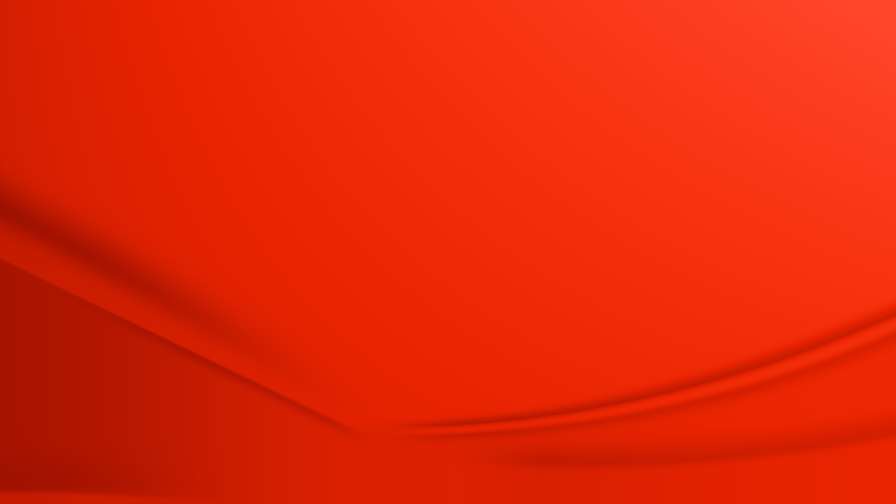
A WebGL 1 fragment shader for this background:

```glsl
precision highp float;
// Smooth red cloth: a diagonal sheen above two folds that meet in a shallow valley.
// Each fold is a parabola; soft bands around it raise or lower a single tone,
// and a four-stop ramp turns that tone into colour.

uniform vec2 u_resolution;

const vec3 DEEP_RED = vec3(0.59, 0.06, 0.0);
const vec3 PURE_RED = vec3(0.91, 0.14, 0.005);
const vec3 LIT_RED = vec3(0.965, 0.19, 0.05);
const vec3 WARM_RED = vec3(1.0, 0.27, 0.16);

// Height of a parabola starting at 'start' with a given slope and bend
float curve(float x, vec2 start, float slope, float bend) {
  float t = x - start.x;
  return start.y + t * (slope + bend * t);
}

// Bell-shaped band with separate widths below and above its centre
float band(float d, float below, float above) {
  float s = d / (d < 0.0 ? below : above);
  return exp(-s * s);
}

vec3 ramp(float tone) {
  vec3 color = mix(DEEP_RED, PURE_RED, clamp(tone / 0.6, 0.0, 1.0));
  color = mix(color, LIT_RED, clamp((tone - 0.6) / 0.17, 0.0, 1.0));
  return mix(color, WARM_RED, clamp((tone - 0.77) / 0.25, 0.0, 1.0));
}

// Broad light growing towards the upper right
float sheen(vec2 p) {
  float height = p.y - 0.5;
  return 0.41 + 0.42 * pow(p.x, 0.7) + 0.38 * p.x * height + 0.06 * height;
}

// Cloth below the folds, deepest at the left
float lowerCloth(vec2 p) {
  float tone = mix(0.13, 0.5, smoothstep(-0.02, 0.42, p.x));
  tone += 0.15 * smoothstep(0.43, 1.0, p.x);

  // Soft crease across the lower right
  float crease = p.y - curve(p.x, vec2(0.56, 0.086), -0.094, 0.51);
  float reach = smoothstep(0.5, 0.62, p.x);
  tone -= 0.20 * reach * band(crease, 0.012, 0.035);
  tone -= 0.05 * reach * smoothstep(0.01, -0.03, crease);

  // Pale hem in the lower left corner
  float hem = p.y - curve(p.x, vec2(0.0, 0.026), 0.0, -0.35);
  float corner = 1.0 - smoothstep(0.08, 0.28, p.x);
  tone += 0.20 * corner * smoothstep(0.005, -0.01, hem);
  return tone - 0.07 * corner * band(hem - 0.02, 0.02, 0.05);
}

void main() {
  vec2 p = gl_FragCoord.xy / u_resolution;

  // Signed heights above each fold line
  float leftRoll = p.y - curve(p.x, vec2(0.0, 0.59), -0.93, -0.2);
  float leftEdge = p.y - curve(p.x, vec2(0.0, 0.487), -0.86, 0.0);
  float rightEdge = p.y - curve(p.x, vec2(0.456, 0.155), 0.039, 0.689);
  float leftReach = 1.0 - smoothstep(0.08, 0.44, p.x);
  float rightReach = smoothstep(0.42, 0.52, p.x);

  // Upper cloth with the rounded shadow of the left fold
  float upper = sheen(p);
  upper -= 0.34 * leftReach * band(leftRoll, 0.035, 0.055);
  upper -= 0.09 * leftReach * smoothstep(0.03, -0.04, leftRoll);

  // Join both cloths along the higher of the two edges
  float valley = band(p.x - 0.4, 0.04, 0.06);
  float softness = 0.003 + 0.02 * valley;
  float above = smoothstep(-softness, softness, min(leftEdge, rightEdge));
  float tone = mix(lowerCloth(p), upper, above);

  // Thin shadow tucked under the left edge
  float tuck = smoothstep(0.05, 0.25, p.x) * (1.0 - smoothstep(0.36, 0.42, p.x));
  tone -= 0.20 * tuck * band(leftEdge + 0.004, 0.014, 0.005);

  // Right fold: shadow, lit lip, then a fainter second shadow
  float spread = mix(0.6, 1.2, smoothstep(0.45, 1.0, p.x));
  float d = rightEdge / spread;
  tone -= 0.30 * rightReach * band(d, 0.007, 0.016);
  tone += 0.09 * rightReach * band(d + 0.02, 0.008, 0.008);
  tone -= 0.16 * rightReach * band(d + 0.037, 0.016, 0.007);

  gl_FragColor = vec4(ramp(tone), 1.0);
}
```
